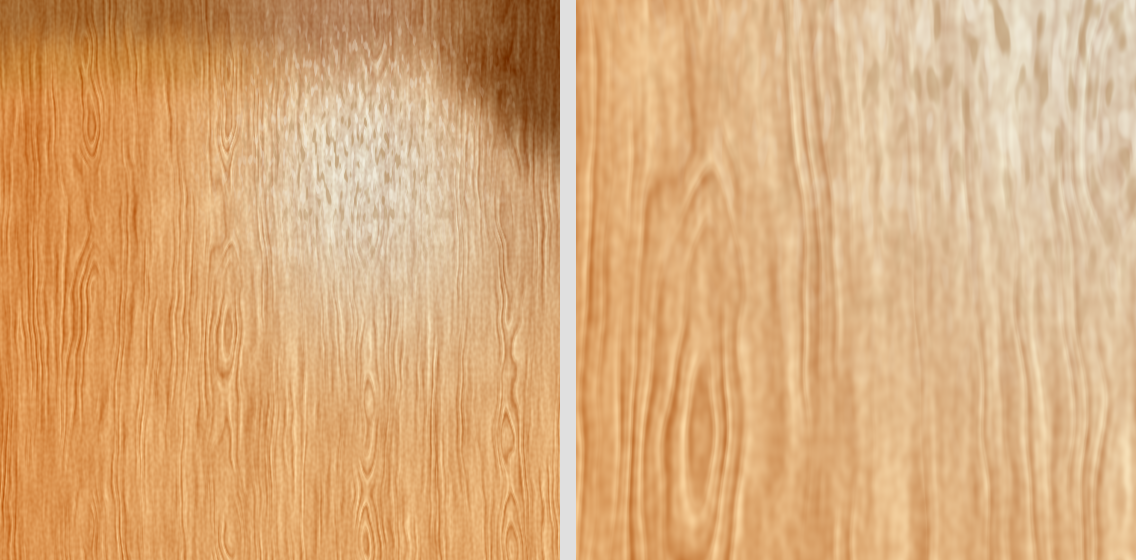
Left, the full canvas; right, a detail of the centre.
A three.js fragment shader for this texture:

```glsl
varying vec2 vUv;

// Wood and light colours
const vec3 ORANGE = vec3(0.855, 0.560, 0.290);
const vec3 HONEY = vec3(0.885, 0.650, 0.405);
const vec3 HAZE = vec3(0.870, 0.735, 0.570);
const vec3 GLARE = vec3(0.870, 0.820, 0.740);
const vec3 GLINT = vec3(0.960, 0.945, 0.890);
const vec3 PORE = vec3(0.700, 0.545, 0.360);
const vec3 OCHRE = vec3(0.810, 0.550, 0.225);
const vec3 SHADE_WARM = vec3(0.640, 0.410, 0.190);
const vec3 SHADE_GREY = vec3(0.710, 0.520, 0.370);
const vec3 SHADE_DARK = vec3(0.500, 0.285, 0.110);
const vec3 TAN = vec3(0.760, 0.560, 0.380);
const vec3 GRAIN_TINT = vec3(0.6, 1.0, 1.1);

// Grain layout
const float FIGURE_SPACING = 0.25;
const float FIRST_FIGURE = 0.16;
const float FIGURE_WIDTH = 0.030;
const float FIGURE_SWELL = 0.062;
const float TIP_ROUNDING = 0.006;
const float RINGS = 80.0;
const float BEND = 0.024;
const float RIPPLE = 0.005;

// Grain strength
const float DARK_LINE = 0.15;
const float LIGHT_LINE = 0.11;
const float FIBRE = 0.085;
const float STREAK = 0.08;
const float MOTTLE = 0.065;

// Light layout
const vec2 GLARE_CENTRE = vec2(0.650, 0.690);
const vec2 GLARE_SIZE = vec2(0.195, 0.225);
const vec2 HAZE_CENTRE = vec2(0.740, 0.560);
const vec2 HAZE_SIZE = vec2(0.310, 0.310);
const vec2 ROUGH_CENTRE = vec2(0.640, 0.740);
const vec2 ROUGH_SIZE = vec2(0.210, 0.210);
const float SHADE_EDGE = 0.890;
const float SHADE_SOFTNESS = 0.080;

vec2 hashGradient(vec2 cell) {
  float h = fract(sin(dot(cell, vec2(127.1, 311.7))) * 43758.5);
  return vec2(cos(6.2832 * h), sin(6.2832 * h));
}

float gradientNoise(vec2 p) {
  vec2 i = floor(p);
  vec2 f = p - i;
  vec2 u = f * f * f * (f * (f * 6.0 - 15.0) + 10.0);
  vec2 e = vec2(0.0, 1.0);
  float a = dot(hashGradient(i), f);
  float b = dot(hashGradient(i + e.yx), f - e.yx);
  float c = dot(hashGradient(i + e.xy), f - e.xy);
  float d = dot(hashGradient(i + e.yy), f - e.yy);
  return mix(mix(a, b, u.x), mix(c, d, u.x), u.y);
}

float spot(vec2 p, vec2 centre, vec2 size) {
  vec2 q = (p - centre) / size;
  return exp(-dot(q, q));
}

// Signed ring lines: arches and ovals at the figures, broken straight grain between
float ringLines(vec2 p) {
  float x = p.x + BEND * gradientNoise(p * vec2(5.0, 2.5))
          + RIPPLE * gradientNoise(p * vec2(22.0, 13.0));
  float d = (fract((x - FIRST_FIGURE) / FIGURE_SPACING + 0.5) - 0.5) * FIGURE_SPACING;
  float core = exp(-d * d / (FIGURE_WIDTH * FIGURE_WIDTH));
  float swell = gradientNoise(vec2(x * 4.0, p.y * 3.5) + 7.3)
              + 0.3 * gradientNoise(vec2(x * 12.0, p.y * 11.0) + 3.1);
  float phase = RINGS * (length(vec2(d, TIP_ROUNDING)) + FIGURE_SWELL * core * swell)
              + 1.2 * gradientNoise(vec2(x * 34.0, p.y * 1.6))
              + 0.25 * gradientNoise(vec2(x * 60.0, p.y * 24.0));
  float s = fract(phase);
  float dark = smoothstep(0.5, 0.82, s) * (1.0 - smoothstep(0.82, 1.0, s));
  float light = smoothstep(0.0, 0.15, s) * (1.0 - smoothstep(0.15, 0.42, s));
  float patches = gradientNoise(vec2(x * 20.0, p.y * 3.5) + 31.0);
  float breaks = gradientNoise(vec2(x * 55.0, p.y * 13.0) + 71.0);
  float gain = clamp(0.38 + 1.2 * patches + 0.9 * breaks + 0.25 * core, 0.0, 1.0);
  return gain * (LIGHT_LINE * light - DARK_LINE * dark);
}

float fibres(vec2 p) {
  float fine = gradientNoise(vec2(p.x * 165.0 + p.y * 3.0, p.y * 15.0));
  float medium = gradientNoise(vec2(p.x * 85.0, p.y * 6.0) + 17.0);
  float broad = gradientNoise(vec2(p.x * 24.0, p.y * 2.2) + 53.0);
  return FIBRE * (fine + 0.8 * medium) + STREAK * broad;
}

void main() {
  vec2 p = vUv;
  float glare = spot(p, GLARE_CENTRE, GLARE_SIZE);
  float haze = spot(p, HAZE_CENTRE, HAZE_SIZE);

  // Wood under soft light
  vec3 color = mix(ORANGE, HONEY, smoothstep(0.0, 0.5, p.x + 0.15 * (0.5 - p.y)));
  color = mix(color, HAZE, 0.85 * haze);
  color = mix(color, TAN, 0.75 * spot(p, vec2(1.0, 0.66), vec2(0.14, 0.24)));
  color = mix(color, GLARE, 0.95 * glare);

  // Shadow along the top, sloping down at the right, with an ochre fringe
  float edge = SHADE_EDGE - 0.16 * smoothstep(0.72, 1.0, p.x)
             + 0.03 * gradientNoise(vec2(p.x * 5.0, 2.7))
             + 0.03 * gradientNoise(vec2(p.x * 60.0, p.y * 12.0));
  float shade = smoothstep(edge - SHADE_SOFTNESS, edge + SHADE_SOFTNESS, p.y);
  float fringe = spot(p, vec2(p.x, edge - 0.01), vec2(1.0, 0.05));
  vec3 shadow = mix(SHADE_WARM, SHADE_GREY, spot(p, vec2(0.62, p.y), vec2(0.22, 1.0)));
  shadow = mix(shadow, SHADE_DARK, smoothstep(0.74, 0.96, p.x));
  color = mix(color, shadow, shade);
  color = mix(color, OCHRE, 0.5 * fringe * (1.0 - smoothstep(0.25, 0.6, p.x)));

  // Grain, softened by the glare and the shadow
  float grain = ringLines(p) * (1.0 - 0.6 * glare) * (1.0 - 0.4 * shade) + fibres(p);
  grain += MOTTLE * gradientNoise(p * vec2(190.0, 110.0));
  color += grain * GRAIN_TINT;

  // Thin slanted glints and pores where the light grazes the surface
  float fleck = gradientNoise(vec2(p.x * 120.0 + p.y * 16.0, p.y * 30.0))
              + 0.7 * gradientNoise(vec2(p.x * 180.0 - p.y * 14.0, p.y * 46.0) + 9.0);
  float rough = spot(p, ROUGH_CENTRE, ROUGH_SIZE);
  color = mix(color, GLINT, 0.7 * rough * smoothstep(0.12, 0.5, fleck));
  color = mix(color, PORE, 0.65 * rough * smoothstep(0.1, 0.5, -fleck));

  gl_FragColor = vec4(clamp(color, 0.0, 1.0), 1.0);
}
```
